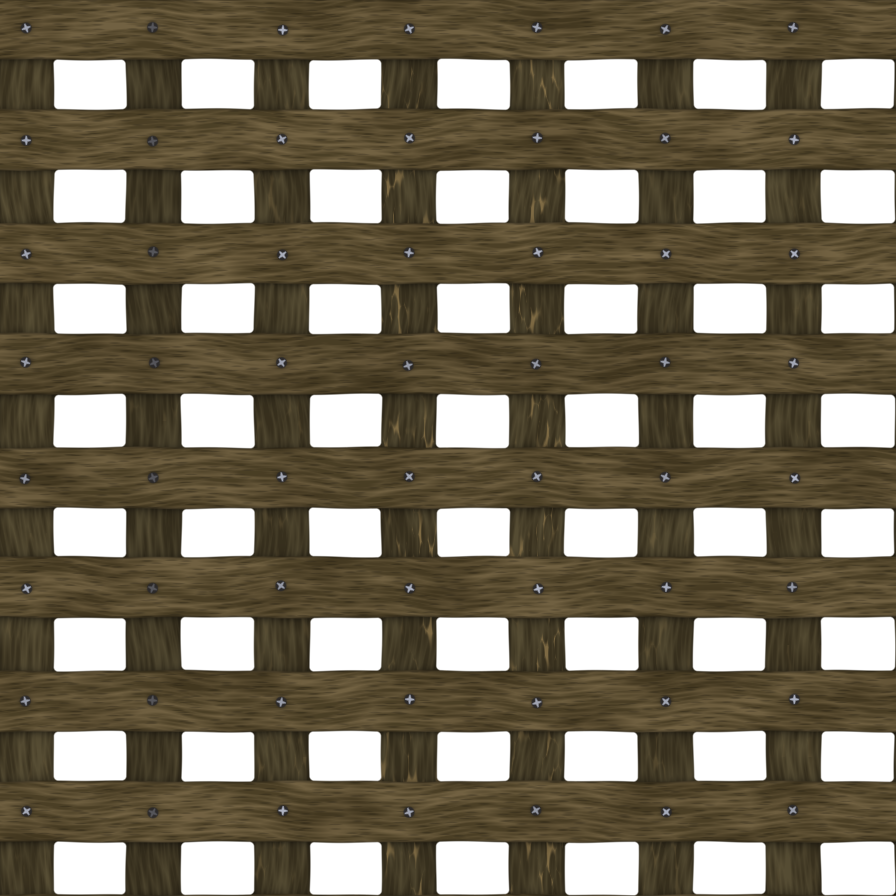
This pattern is drawn by a Shadertoy shader. Its source:

```glsl
// Weathered timber lattice: eight horizontal planks screwed over seven darker
// vertical slats, with white openings between. Grain is stretched cellular
// noise that wraps along each board, bent by whole-period sines.

const float TAU = 6.2831853;

vec2 hash2(vec3 s) {
    s = fract(s * vec3(0.1031, 0.1030, 0.0973));
    s += dot(s, s.yzx + 33.33);
    return fract((s.xx + s.yz) * s.zy);
}

// Distance to the nearest cell point; wraps along x after "period" cells.
float fibre(vec2 g, float period, float seed) {
    float nearest = 2.0;
    for (int j = -1; j <= 1; j++)
    for (int i = -1; i <= 1; i++) {
        vec2 c = floor(g) + vec2(i, j);
        vec2 d = c + hash2(vec3(mod(c.x, period), c.y, seed)) - g;
        nearest = min(nearest, dot(d, d));
    }
    return sqrt(nearest);
}

// Board grain, about 0.5 on average; "along" spans the canvas once.
float grain(float along, float across, float seed) {
    across += 0.040 * sin(TAU * 3.0 * along + seed * 2.1)
            + 0.012 * sin(TAU * 8.0 * along + seed * 5.3);
    float g = 0.40 * fibre(vec2(along * 24.0, across * 30.0), 24.0, seed)
            + 0.36 * fibre(vec2(along * 10.0, across * 14.0), 10.0, seed + 20.0)
            + 0.24 * fibre(vec2(along * 5.0, across * 4.0), 5.0, seed + 40.0);
    return clamp(0.5 + 2.5 * (g - 0.46), 0.0, 1.0);
}

// Slow, uneven board edge in canvas units.
float edgeWave(float along, float seed) {
    return 0.0006 * sin(TAU * 4.0 * along + seed * 3.7)
         + 0.0004 * sin(TAU * 11.0 * along + seed * 1.9);
}

void mainImage(out vec4 fragColor, in vec2 fragCoord) {
    vec2 p = fragCoord / iResolution.xy;
    float aa = 1.0 / min(iResolution.x, iResolution.y);

    // Cells are centred on the crossings; ids wrap at the canvas edge.
    vec2 count = vec2(7.0, 8.0);
    vec2 g = p * count + vec2(0.30, -0.245);
    vec2 id = mod(floor(g), count);
    vec2 cell = fract(g);
    float plankSeed = id.y + 3.0, slatSeed = id.x + 71.0;
    vec2 plankRand = hash2(vec3(id.y, 5.0, 9.0));
    vec2 slatRand = hash2(vec3(id.x, 2.0, 17.0));
    vec2 crossRand = hash2(vec3(id, 31.0));

    // Alternate planks sit slightly high or low.
    float lift = 0.008 - 0.016 * mod(id.y, 2.0) + 0.010 * (plankRand.x - 0.5);
    vec2 q = (cell - 0.5 - vec2(0.014 * (slatRand.x - 0.5), lift)) / count;
    float plankDist = abs(q.y) - 0.272 / 8.0 + edgeWave(p.x, plankSeed + sign(q.y));
    float slatDist = abs(q.x) - 0.216 / 7.0 + edgeWave(p.y, slatSeed + sign(q.x));

    // Slats: dark vertical grain, pale abrasion mostly on the middle columns.
    float sg = grain(p.y, cell.x, slatSeed);
    vec3 slat = mix(vec3(0.215, 0.185, 0.115), vec3(0.325, 0.290, 0.195), sg);
    slat *= 0.95 + 0.10 * slatRand.y;
    float wear = exp(-0.9 * pow(id.x - 3.5, 2.0)) + 0.22 * crossRand.x;
    float scratch = fibre(vec2(p.y * 40.0, cell.x * 24.0), 40.0, slatSeed + 9.0);
    float patchy = fibre(vec2(p.y * 16.0, cell.x * 5.0), 16.0, slatSeed + 33.0);
    scratch = smoothstep(0.50, 0.85, scratch) * smoothstep(0.25, 0.65, patchy);
    slat = mix(slat, vec3(0.56, 0.47, 0.30), clamp(scratch * wear, 0.0, 0.8));
    slat *= 1.0 - 0.22 * smoothstep(-0.005, 0.0, slatDist);
    float castShadow = q.y < 0.0 ? 0.42 : 0.25;
    slat *= 1.0 - castShadow * exp(-max(plankDist, 0.0) / 0.005);

    // Planks: lighter horizontal grain, soft stains and dark rims.
    float pg = grain(p.x, cell.y, plankSeed);
    vec3 plank = mix(vec3(0.285, 0.240, 0.142), vec3(0.432, 0.370, 0.250), pg);
    plank *= 0.97 + 0.06 * plankRand.y;
    float stain = fibre(vec2(p.x * 8.0, cell.y * 2.0), 8.0, plankSeed + 50.0);
    plank *= mix(vec3(0.90, 0.89, 0.86), vec3(1.02), smoothstep(0.10, 0.50, stain));
    float pore = fibre(vec2(p.x * 30.0, cell.y * 26.0), 30.0, plankSeed + 60.0);
    plank *= 1.0 - 0.16 * (1.0 - smoothstep(0.08, 0.28, pore));
    plank *= 1.0 - 0.30 * smoothstep(-0.0035, 0.0, plankDist);

    // Screws: dark recessed head with a bright tapered cross.
    vec2 s = q - 0.004 * (crossRand - 0.5) * vec2(0.8, 1.0);
    float turn = TAU * crossRand.y;
    s = mat2(cos(turn), -sin(turn), sin(turn), cos(turn)) * s;
    vec2 a = abs(s);
    float shine = mix(0.30, 0.75 + 0.25 * crossRand.x, step(0.5, abs(id.x - 1.0)));
    float head = length(s) - 0.0060;
    float star = max(length(s) - 0.0050,
                     min(a.x, a.y) + 0.28 * max(a.x, a.y) - 0.0020);
    plank *= 1.0 - 0.20 * exp(-max(head, 0.0) / 0.002);
    plank = mix(plank, vec3(0.16, 0.155, 0.165), 0.9 * smoothstep(aa, -aa, head));
    plank = mix(plank, vec3(0.70, 0.72, 0.78), shine * smoothstep(aa, -aa, star));

    // Openings with small rounded corners.
    vec3 color = mix(slat, plank, smoothstep(aa, -aa, plankDist));
    vec2 corner = 0.005 - vec2(slatDist, plankDist);
    float hole = length(max(corner, 0.0)) + min(max(corner.x, corner.y), 0.0) - 0.005;
    color = mix(color, vec3(1.0), smoothstep(aa, -aa, hole));
    fragColor = vec4(color, 1.0);
}
```
